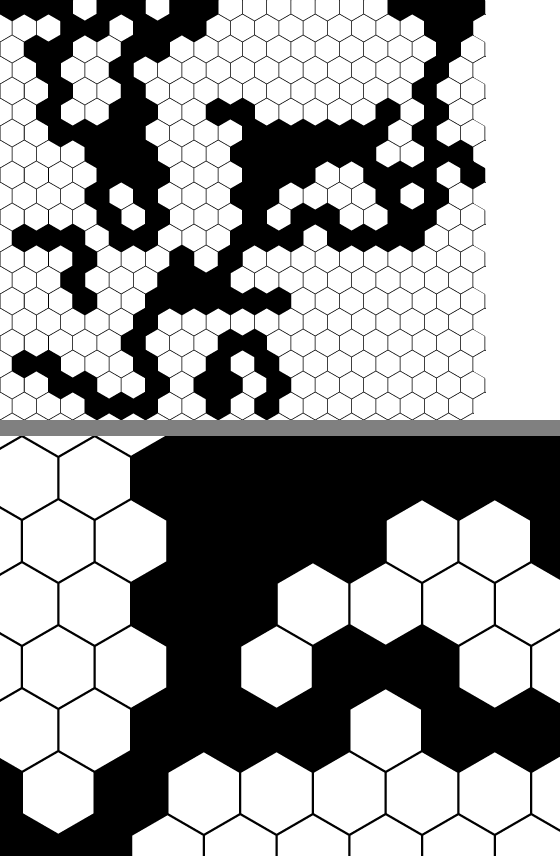
Top, the full canvas; bottom, a detail of the centre.
This pattern is drawn by a Shadertoy shader. Its source:

```glsl
// Honeycomb of thin-lined white cells with wandering trails of black cells.

const int   GRID = 20;              // cells per row and rows per canvas height
const int   DARK_CELLS = 127;       // how many cells the trails fill
const int   SAMPLES = 4;            // antialiasing samples per axis
const float ROW_STEP = 0.05;        // in canvas heights
const float CELL_WIDTH = ROW_STEP * 1.1547;
const float HALF_LINE = 0.0009;
const vec3  PAPER = vec3(1.0);
const vec3  INK = vec3(0.0);

// Integer hash mapped to 0..1
float random(int id, int index) {
    uint h = uint(id) * 1597334677u + uint(index) * 3812015801u;
    h = (h ^ (h >> 16)) * 2246822519u;
    h = (h ^ (h >> 13)) * 3266489917u;
    h ^= h >> 16;
    return float(h >> 8) / 16777216.0;
}

bool inGrid(ivec2 cell) {
    return all(greaterThanEqual(cell, ivec2(0))) && all(lessThan(cell, ivec2(GRID)));
}

// Every other row is shifted by half a cell
float rowShift(int row) {
    return (row & 1) == 0 ? 0.5 : 0.0;
}

vec2 cellCenter(ivec2 cell) {
    return vec2((float(cell.x) + 0.5 - rowShift(cell.y)) * CELL_WIDTH,
                (float(cell.y) + 2.0 / 3.0) * ROW_STEP);
}

ivec2 cellInRow(vec2 p, int row) {
    return ivec2(int(floor(p.x / CELL_WIDTH + rowShift(row))), row);
}

// The nearest center lies in the row below or the row above the point
ivec2 cellAt(vec2 p) {
    int row = int(floor(p.y / ROW_STEP - 2.0 / 3.0));
    ivec2 lower = cellInRow(p, row);
    ivec2 upper = cellInRow(p, row + 1);
    return distance(p, cellCenter(lower)) < distance(p, cellCenter(upper)) ? lower : upper;
}

// Distance from a point inside a cell to its border
float borderDistance(vec2 p, ivec2 cell) {
    vec2 q = abs(p - cellCenter(cell));
    return 0.5 * CELL_WIDTH - max(q.x, dot(q, vec2(0.5, 0.8660)));
}

// Step to one of six neighbours, x counted in half cells
ivec2 hexStep(int direction) {
    float angle = float(direction) * 1.0472;
    return ivec2(round(vec2(2.0 * cos(angle), 1.1547 * sin(angle))));
}

// Random walks mark cells as bits, one integer per row
void growTrails(out uint rows[GRID]) {
    for (int i = 0; i < GRID; i++) rows[i] = 0u;
    int filled = 0;
    for (int id = 1; id < 60 && filled < DARK_CELLS; id++) {
        ivec2 start = ivec2(fract(float(id) * vec2(0.7549, 0.5698) + 0.3) * float(GRID));
        ivec2 pos = ivec2(2 * start.x + (start.y & 1), start.y);
        int direction = int(random(id, 0) * 6.0);
        int trailLength = 6 + int(random(id, 1) * 18.0);
        for (int s = 0; s < trailLength && filled < DARK_CELLS; s++) {
            uint bit = 1u << uint(pos.x >> 1);
            if ((rows[pos.y] & bit) == 0u) {
                rows[pos.y] |= bit;
                filled++;
            }
            // Veer gently, and turn away from the rim
            direction += int(random(id, s + 2) * 3.0) - 1;
            ivec2 next = pos + hexStep(direction);
            if (inGrid(ivec2(next.x >> 1, next.y))) pos = next;
            else direction += 2;
        }
    }
}

bool isDark(uint rows[GRID], ivec2 cell) {
    return inGrid(cell) && ((rows[cell.y] >> uint(cell.x)) & 1u) == 1u;
}

// 1 on dark cells and outlines, 0 on paper
float inkAt(vec2 p, uint rows[GRID]) {
    ivec2 cell = cellAt(p);
    if (isDark(rows, cell)) return 1.0;
    bool onLine = borderDistance(p, cell) < HALF_LINE;
    // The outer half of the rim line belongs to the right and lower edges
    bool touchesGrid = inGrid(cell) || inGrid(cellAt(p + 3.0 * HALF_LINE * vec2(-1.0, 1.0)));
    return onLine && touchesGrid ? 1.0 : 0.0;
}

void mainImage(out vec4 fragColor, in vec2 fragCoord) {
    uint rows[GRID];
    growTrails(rows);

    // Average a grid of samples over the pixel
    float ink = 0.0;
    for (int i = 0; i < SAMPLES * SAMPLES; i++) {
        vec2 offset = (vec2(i % SAMPLES, i / SAMPLES) + 0.5) / float(SAMPLES) - 0.5;
        ink += inkAt((fragCoord + offset) / iResolution.y, rows);
    }
    ink /= float(SAMPLES * SAMPLES);
    fragColor = vec4(mix(PAPER, INK, ink), 1.0);
}
```
